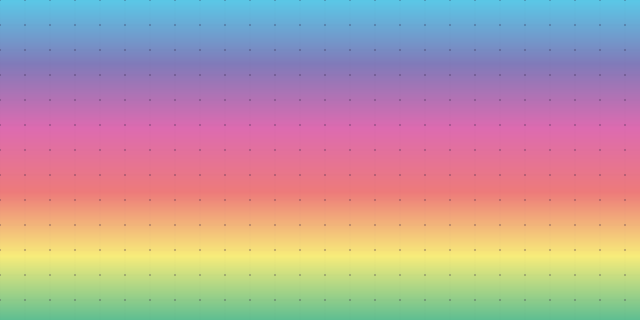
Reproduce this background procedurally as a Shadertoy shader.

```glsl
// Draws a soft six-colour horizontal rainbow with a faint grid of tiny dark dots.

// Band colours, evenly spaced from top to bottom
const vec3 SKY    = vec3(0.355, 0.785, 0.905);
const vec3 VIOLET = vec3(0.505, 0.480, 0.725);
const vec3 PINK   = vec3(0.865, 0.420, 0.690);
const vec3 CORAL  = vec3(0.930, 0.480, 0.480);
const vec3 YELLOW = vec3(0.970, 0.925, 0.480);
const vec3 GREEN  = vec3(0.370, 0.745, 0.570);
const float BANDS = 5.0;

// Grid, in units of the canvas height
const float GRID_STEP    = 0.078125;
const float DOT_RADIUS   = 0.0026;
const float DOT_OPACITY  = 0.36;
const float LINE_HALF    = 0.0020;
const float LINE_OPACITY = 0.012;
const vec3  INK          = vec3(0.16, 0.10, 0.24);

// Piecewise linear gradient; depth runs from 0 at the top to 1 at the bottom
vec3 rainbow(float depth) {
    float t = depth * BANDS;
    vec3 color = mix(SKY, VIOLET, clamp(t, 0.0, 1.0));
    color = mix(color, PINK,   clamp(t - 1.0, 0.0, 1.0));
    color = mix(color, CORAL,  clamp(t - 2.0, 0.0, 1.0));
    color = mix(color, YELLOW, clamp(t - 3.0, 0.0, 1.0));
    return mix(color, GREEN,   clamp(t - 4.0, 0.0, 1.0));
}

// Antialiased coverage of a shape from its signed distance
float coverage(float signedDistance, float pixel) {
    return 1.0 - smoothstep(-0.5 * pixel, 0.5 * pixel, signedDistance);
}

void mainImage(out vec4 fragColor, in vec2 fragCoord) {
    float pixel = 1.0 / iResolution.y;
    vec2 position = vec2(fragCoord.x, iResolution.y - fragCoord.y) * pixel;

    vec3 color = rainbow(position.y);

    // Offset from the nearest grid crossing, counted from the top left corner
    vec2 offset = position - GRID_STEP * round(position / GRID_STEP);

    // Barely visible grid lines
    float nearestLine = min(abs(offset.x), abs(offset.y));
    color = mix(color, INK, LINE_OPACITY * coverage(nearestLine - LINE_HALF, pixel));

    // Dots on the crossings
    float dots = coverage(length(offset) - DOT_RADIUS, pixel);
    color = mix(color, INK, DOT_OPACITY * dots);

    fragColor = vec4(color, 1.0);
}
```
